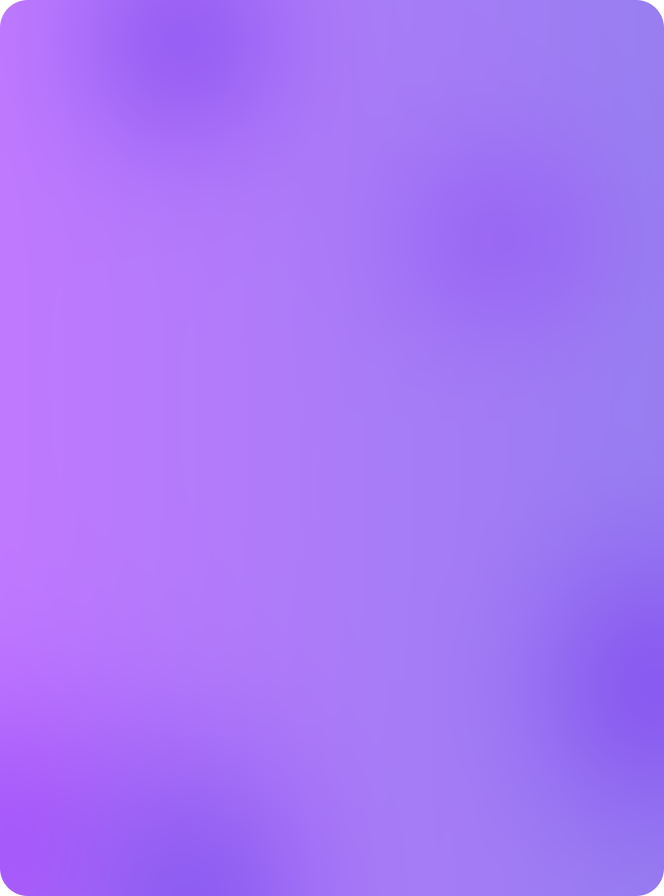
Give the GLSL for this background, as a WebGL 2 fragment shader.

```glsl
#version 300 es
precision highp float;

uniform vec2 u_resolution;
out vec4 fragColor;

// Base gradient, left to right
const vec3 ORCHID     = vec3(0.75, 0.475, 1.0);
const vec3 PERIWINKLE = vec3(0.595, 0.495, 0.945);
const vec3 PAGE       = vec3(1.0);

// Glow colours
const vec3 VIOLET = vec3(0.59, 0.37, 0.955);
const vec3 INDIGO = vec3(0.535, 0.35, 0.94);
const vec3 PURPLE = vec3(0.65, 0.33, 0.98);

// Corner radius, as a fraction of the canvas width
const float CORNER_RADIUS = 0.042;

const int GLOW_COUNT = 5;

// Glow centres as fractions of the canvas
const vec2 CENTERS[GLOW_COUNT] = vec2[](
    vec2(0.275, 0.955), vec2(0.755, 0.733), vec2(0.985, 0.235),
    vec2(0.0, 0.055), vec2(0.29, -0.01));

// Glow radii in canvas widths
const vec2 RADII[GLOW_COUNT] = vec2[](
    vec2(0.165, 0.175), vec2(0.175, 0.165), vec2(0.185, 0.21),
    vec2(0.24, 0.23), vec2(0.19, 0.23));

const vec3 COLORS[GLOW_COUNT] = vec3[](VIOLET, VIOLET, INDIGO, PURPLE, INDIGO);
const float STRENGTHS[GLOW_COUNT] = float[](0.95, 0.65, 0.95, 0.85, 0.85);

// Soft elliptical falloff, 1 at the centre
float glow(vec2 offset, vec2 radius) {
    vec2 q = offset / radius;
    return exp(-dot(q, q));
}

// Signed distance to a rounded box centred on the origin
float roundedBox(vec2 p, vec2 halfSize, float radius) {
    vec2 q = abs(p) - halfSize + radius;
    return length(max(q, 0.0)) + min(max(q.x, q.y), 0.0) - radius;
}

void main() {
    vec2 uv = gl_FragCoord.xy / u_resolution;
    vec2 size = u_resolution / u_resolution.x;

    // Base gradient
    vec3 color = mix(ORCHID, PERIWINKLE, uv.x);

    // Blurred glows
    for (int i = 0; i < GLOW_COUNT; i++) {
        float amount = STRENGTHS[i] * glow((uv - CENTERS[i]) * size, RADII[i]);
        color = mix(color, COLORS[i], amount);
    }

    // Rounded card corners
    float edge = roundedBox((uv - 0.5) * size, 0.5 * size, CORNER_RADIUS);
    float coverage = clamp(0.5 - edge * u_resolution.x, 0.0, 1.0);
    fragColor = vec4(mix(PAGE, color, coverage), 1.0);
}
```
